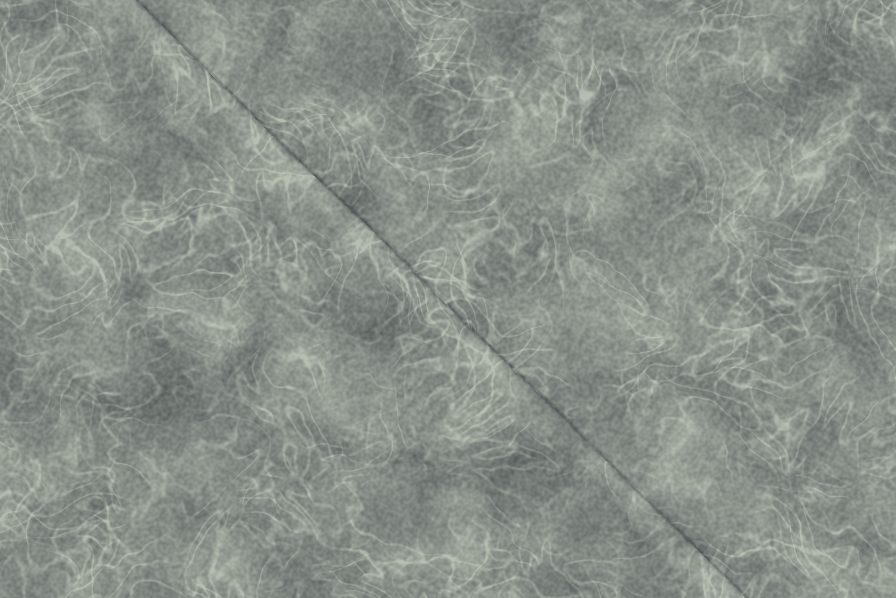
Give the GLSL for this texture, as a Shadertoy shader.

```glsl
// Grey-green suede leather with one diagonal fold across the cloth.
// Warped gradient noise gives the cloudy patches, thin noise contours give
// the pale creases, and the distance to the fold line gives its shading.

#define DARK_TONE vec3(0.415, 0.440, 0.428)
#define LIGHT_TONE vec3(0.645, 0.675, 0.632)
#define PATCH_SCALE 7.5
#define PATCH_CONTRAST 0.60
#define CREASE_SCALE vec2(12.0, 31.0)
#define CREASE_CONTRAST 0.42
#define CREASE_WIDTH 0.11
#define GRAIN_SCALE 143.0
#define GRAIN_CONTRAST 0.55
#define FOLD_START vec2(0.225, 1.0)
#define FOLD_END vec2(1.25, 0.0)

vec2 randomDirection(vec2 cell) {
    vec3 h = fract(cell.xyx * vec3(0.1031, 0.1030, 0.0973));
    h += dot(h, h.yzx + 33.33);
    float angle = 6.2832 * fract((h.x + h.y) * h.z);
    return vec2(cos(angle), sin(angle));
}

float gradientNoise(vec2 p) {
    vec2 cell = floor(p);
    vec2 f = p - cell;
    vec2 blend = f * f * f * (f * (f * 6.0 - 15.0) + 10.0);
    vec2 right = vec2(1.0, 0.0);
    vec2 up = vec2(0.0, 1.0);
    float a = dot(randomDirection(cell), f);
    float b = dot(randomDirection(cell + right), f - right);
    float c = dot(randomDirection(cell + up), f - up);
    float d = dot(randomDirection(cell + 1.0), f - 1.0);
    return mix(mix(a, b, blend.x), mix(c, d, blend.x), blend.y);
}

mat2 rotation(float angle) {
    float c = cos(angle), s = sin(angle);
    return mat2(c, s, -s, c);
}

float fractalNoise(vec2 p) {
    float sum = 0.0, weight = 1.0;
    for (int i = 0; i < 4; i++) {
        sum += weight * gradientNoise(p);
        p = rotation(0.6) * p * 2.03 + 17.3;
        weight *= 0.56;
    }
    return sum;
}

// Bundles of thin pale lines, each layer running in its own direction
float creases(vec2 p) {
    float sum = 0.0;
    for (int i = 0; i < 4; i++) {
        float layer = float(i);
        vec2 q = rotation(0.35 + layer * 0.785) * p + layer * 5.7;
        float contour = abs(gradientNoise(q * CREASE_SCALE));
        float line = 1.0 - smoothstep(0.0, CREASE_WIDTH, contour);
        float bundle = smoothstep(-0.12, 0.32, gradientNoise(q * 6.0 + 40.0));
        sum += line * bundle;
    }
    return sum;
}

// Tone of the flat leather, 0 is dark and 1 is light
float leatherTone(vec2 p) {
    vec2 warp = vec2(gradientNoise(p * 9.0 + 3.1), gradientNoise(p * 9.0 + 71.7));
    vec2 flutter = vec2(gradientNoise(p * 34.0 + 9.4), gradientNoise(p * 34.0 + 52.6));
    vec2 q = p + 0.05 * warp + 0.008 * flutter;

    float tone = 0.45 + 0.25 * gradientNoise(p * 2.1 + 8.2);
    tone += PATCH_CONTRAST * fractalNoise(q * PATCH_SCALE + 20.0);
    tone += CREASE_CONTRAST * creases(q);

    vec2 g = rotation(0.5) * p * GRAIN_SCALE;
    float grain = 0.65 * gradientNoise(g) + 0.5 * gradientNoise(g * 0.53 + 31.0);
    return tone + GRAIN_CONTRAST * grain;
}

float bump(float x, float center, float width) {
    float d = (x - center) / width;
    return exp(-d * d);
}

void mainImage(out vec4 fragColor, in vec2 fragCoord) {
    vec2 p = fragCoord / iResolution.y;

    // Fold coordinates: distance along it, and across it toward upper right
    vec2 along = normalize(FOLD_END - FOLD_START);
    vec2 fromStart = p - FOLD_START;
    float u = dot(fromStart, along);
    float side = dot(fromStart, vec2(-along.y, along.x));
    side += 0.003 * gradientNoise(vec2(u * 5.0, 2.5));
    float flap = 1.0 - smoothstep(-0.0015, 0.0015, side);

    // The flap shows a different part of the cloth
    float tone = leatherTone(side < 0.0 ? p + vec2(13.0, 6.0) : p + 2.0);

    // Rounded pale rim with a dim hollow behind it
    float rimLight = 0.26 + 0.3 * gradientNoise(vec2(u * 4.0, 7.3));
    float rim = rimLight * bump(side, -0.024, 0.020);
    float hollow = (0.08 + 0.22 * smoothstep(0.4, 1.2, u)) * bump(side, -0.11, 0.07);
    float shadow = 0.16 * exp(-max(side, 0.0) / 0.025);
    tone += mix(-shadow, rim - hollow, flap);
    tone -= 0.50 * bump(side, 0.001, 0.0038);

    tone = clamp(tone, -0.35, 1.3);
    fragColor = vec4(mix(DARK_TONE, LIGHT_TONE, tone), 1.0);
}
```
